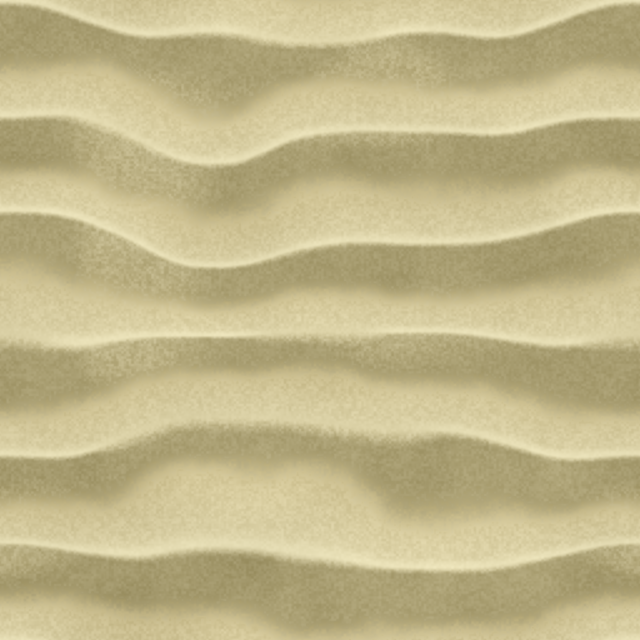
Give the GLSL for this texture, as a Shadertoy shader.

```glsl
float hash(vec2 p) {
    uvec2 q = uvec2(p) * uvec2(1597u, 3643u);
    uint n = (q.x ^ (q.y << 7)) * 73471u + q.y;
    n = (n ^ (n >> 15)) * 48271u;
    n = (n ^ (n >> 13)) * 69621u;
    return float((n ^ (n >> 16)) & 65535u) / 65535.0;
}

// Value noise that wraps after a whole number of cells
float noise(vec2 uv, vec2 cells, float seed) {
    vec2 p = uv * cells;
    vec2 i = floor(p), f = fract(p);
    vec2 a = mod(i, cells) + seed, b = mod(i + 1.0, cells) + seed;
    f = f * f * f * (f * (f * 6.0 - 15.0) + 10.0);
    return mix(mix(hash(a), hash(vec2(b.x, a.y)), f.x),
               mix(hash(vec2(a.x, b.y)), hash(b), f.x), f.y);
}

float cloud(vec2 uv, vec2 cells, float seed) {
    float sum = 0.0, weight = 0.53;
    for (int i = 0; i < 4; i++) {
        sum += weight * noise(uv, cells, seed);
        cells *= 2.0;
        seed += 37.0;
        weight *= 0.5;
    }
    return sum;
}

void mainImage(out vec4 fragColor, in vec2 fragCoord) {
    vec2 uv = fract(fragCoord / iResolution.xy);

    // Six wavy ridges; the phase grows downward from each crest
    float phase = 6.0 * (1.0 - uv.y)
        + 0.85 * (noise(uv, vec2(3.0), 11.0) - 0.5)
        + 0.24 * (noise(uv, vec2(6.0, 5.0), 53.0) - 0.5);
    float below = fract(phase);
    float signedDist = fract(phase + 0.5) - 0.5;

    // Fine grains and broad blotches
    float grain = 0.6 * noise(uv, vec2(256.0), 301.0)
                + 0.4 * noise(uv, vec2(150.0), 705.0) - 0.5;
    float blotch = cloud(uv, vec2(5.0, 8.0), 91.0) - 0.5;
    float streak = noise(uv, vec2(22.0, 7.0), 143.0) - 0.5;

    // Lee shadow: crisp under the crest, ragged at its foot
    float crispness = smoothstep(0.2, 0.5, noise(uv, vec2(4.0, 6.0), 211.0));
    float foot = 0.53 + 0.34 * (cloud(uv, vec2(6.0), 167.0) - 0.5)
               + 0.05 * streak + 0.18 * grain;
    float shade = smoothstep(0.0, mix(0.2, 0.075, crispness), below)
                * (1.0 - smoothstep(foot - 0.13, foot + 0.12, below));
    shade *= mix(0.6, 1.0, smoothstep(0.12, 0.4, noise(uv, vec2(5.0, 6.0), 259.0)));

    // Pale sand, olive shadow and bright crest
    float lift = 0.5 + 0.5 * cos(6.28318 * below);
    vec3 lit = mix(vec3(0.81, 0.76, 0.575), vec3(0.85, 0.81, 0.64), lift)
             + 0.07 * blotch;
    vec3 dark = vec3(0.655, 0.613, 0.438) + 0.09 * blotch + 0.025 * streak;
    vec3 color = mix(lit, dark, shade);

    float width = signedDist < 0.0 ? 0.055 : 0.034;
    float crest = exp(-signedDist * signedDist / (width * width));
    color += crest * mix(0.01, 0.065, crispness) * vec3(0.9, 1.0, 1.15);

    // Grain is strongest around the foot of the shadow
    float edge = 4.0 * shade * (1.0 - shade);
    color += grain * (0.075 + 0.05 * edge) * (1.0 - 0.6 * crest)
           * vec3(0.95, 1.0, 1.2);
    fragColor = vec4(color, 1.0);
}
```
